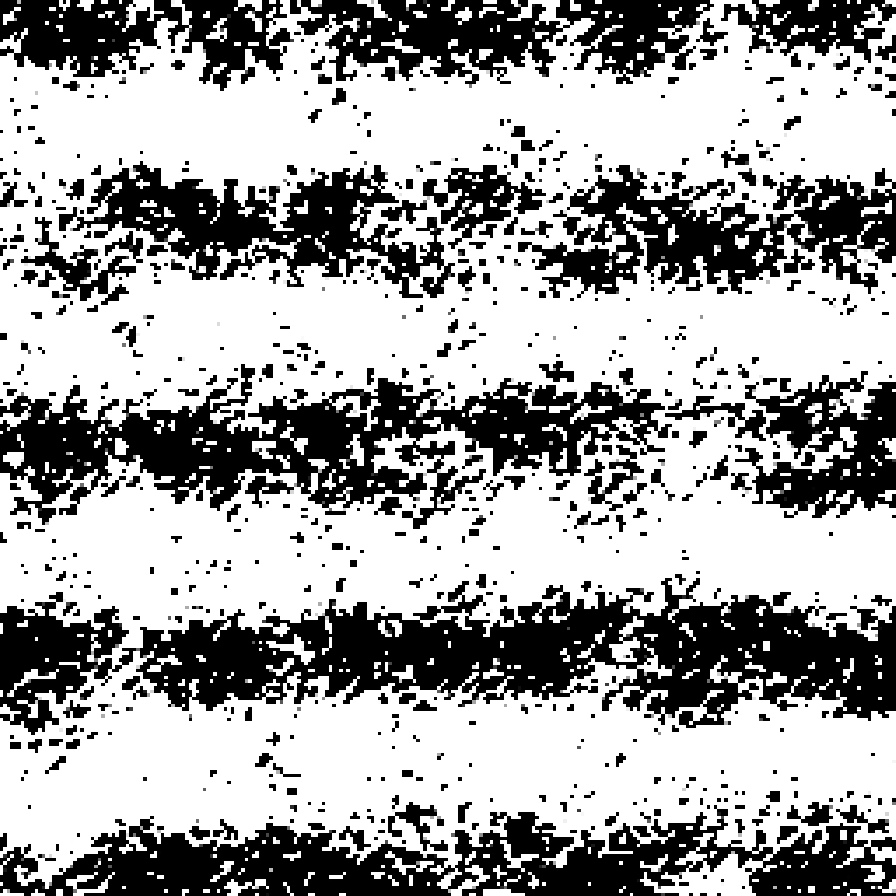
A Shadertoy shader for this texture:

```glsl
vec2 hash2(vec2 p) {
    p = vec2(dot(p, vec2(127.1, 311.7)), dot(p, vec2(269.5, 183.3)));
    return fract(sin(p) * 43758.5);
}

// x: distance to the nearest jittered point, y: gap to the second nearest,
// both centred near zero
vec2 cellNoise(vec2 p) {
    vec2 cell = floor(p), local = fract(p);
    float nearest = 8.0, second = 8.0;
    for (int y = -1; y <= 1; y++) {
        for (int x = -1; x <= 1; x++) {
            vec2 offset = vec2(x, y);
            float d = length(offset + hash2(cell + offset) - local);
            second = min(second, max(nearest, d));
            nearest = min(nearest, d);
        }
    }
    return vec2(nearest - 0.47, second - nearest - 0.27);
}

mat2 rotate(float angle) {
    float c = cos(angle), s = sin(angle);
    return mat2(c, s, -s, c);
}

// Ink bias across the horizontal bands: soft top edge, firmer bottom edge
float bandProfile(vec2 uv) {
    float wobble = 0.005 * sin(uv.x * 11.0 + uv.y * 9.0) + 0.003 * sin(uv.x * 29.0);
    float row = (uv.y - 0.012 + wobble) / 0.2425;
    float band = floor(row + 0.5);
    float offset = (row - band) * 0.2425;
    float spread = abs(offset) / (offset > 0.0 ? 0.083 : 0.067);
    float density = 0.08 + 0.07 * sin(band * 1.6);
    return mix(density, -0.7, smoothstep(0.35, 1.4, spread));
}

// Clumps, slanted strokes, cracks, dashes, flakes and grain
float wear(vec2 uv) {
    vec2 p = uv + 0.005 * sin(uv.yx * vec2(61.0, 47.0) + vec2(1.0, 4.0));
    float clumps = -0.9 * cellNoise(p * vec2(8.0, 11.0) + 3.7).x;
    float strokes = 0.6 * cellNoise(rotate(0.6) * p * vec2(58.0, 34.0) + 17.0).x;
    float cracks = 0.7 * cellNoise(rotate(-0.8) * p * vec2(36.0, 60.0) + 41.0).y;
    float dashes = -0.4 * cellNoise(p * vec2(22.0, 90.0) + 29.0).x;
    float flakes = -0.8 * cellNoise(p * vec2(62.0, 85.0) + 9.3).x;
    float grain = -0.5 * cellNoise(p * vec2(110.0, 130.0) + 71.0).x;
    return clumps + strokes + cracks + dashes + flakes + grain;
}

void mainImage(out vec4 fragColor, in vec2 fragCoord) {
    // Coarse square grain, 256 steps across the canvas
    vec2 uv = (floor(fragCoord / iResolution.xy * 256.0) + 0.5) / 256.0;
    float ink = bandProfile(uv) + wear(uv);

    // Hard two-tone threshold with a narrow soft edge
    float coverage = smoothstep(-0.008, 0.008, ink);
    vec3 paper = vec3(1.0), black = vec3(0.0);
    fragColor = vec4(mix(paper, black, coverage), 1.0);
}
```
